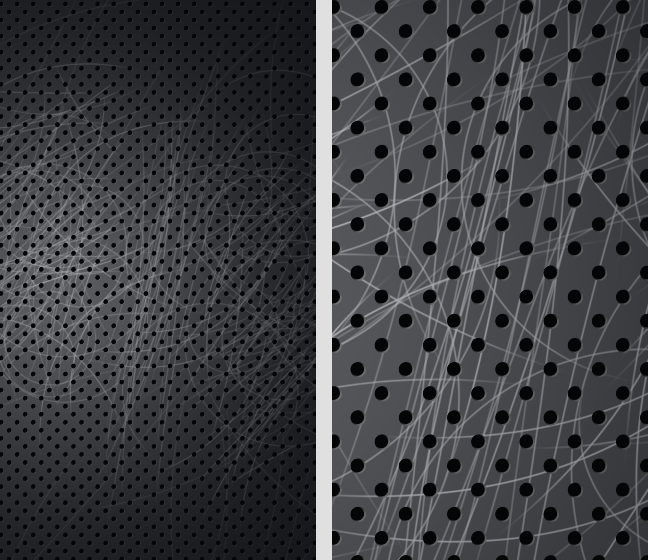
Left, the full canvas; right, a detail of the centre.
A WebGL 1 fragment shader for this texture:

```glsl
precision highp float;
// Scratched dark metal sheet with staggered round perforations and a soft glow at left.
uniform vec2 u_resolution;

vec4 hash4(float n) {
  return fract(sin(n * vec4(12.99, 78.23, 39.35, 27.17) + 1.7) * 43758.5);
}

// Antialiased hairline; very thin lines fade instead of vanishing.
float hairline(float d, float px) {
  float halfWidth = 0.0008;
  return (1.0 - smoothstep(0.0, halfWidth + px, abs(d))) * min(1.0, 2.0 * halfWidth / px);
}

// Bent stroke through q: bend gives an arc, twist gives an S shape.
float stroke(vec2 p, vec2 q, float angle, float bend, float twist, float reach, float px) {
  vec2 dir = vec2(cos(angle), sin(angle));
  vec2 v = p - q;
  v = vec2(dot(v, dir), dot(v, vec2(-dir.y, dir.x)));
  float slope = bend * v.x + 3.0 * twist * v.x * v.x;
  float d = v.y - 0.5 * bend * v.x * v.x - twist * v.x * v.x * v.x;
  float fade = 1.0 - smoothstep(0.6 * reach, reach, abs(v.x));
  return hairline(d / sqrt(1.0 + slope * slope), px) * fade;
}

// Each family alternates between the left side and its half-turn on the right.
float scratches(vec2 p, float px) {
  vec2 middle = vec2(0.5, 0.889);
  float s = 0.0;

  // Dense fans around two hubs
  for (int i = 0; i < 150; i++) {
    float n = float(i);
    vec4 h = hash4(n + 3.0);
    vec4 k = hash4(n + 211.0);
    vec2 v = mod(n, 2.0) < 0.5 ? p : 2.0 * middle - p;
    vec2 q = vec2(0.13, 1.06) + vec2(h.x + h.y - 1.0, h.z + h.w - 1.0) * vec2(0.22, 0.5);
    float angle = k.x < 0.7 ? mix(0.2, 1.25, k.y) : 3.14 * k.y;
    float a = stroke(v, q, angle, 5.0 * (k.z - 0.5), 0.0, mix(0.12, 0.42, k.w), px);
    s += (1.0 - s) * a * mix(0.35, 0.9, h.y);
  }

  // Steep bundle crossing the middle
  for (int i = 0; i < 18; i++) {
    vec4 h = hash4(float(i) + 431.0);
    vec4 k = hash4(float(i) + 503.0);
    vec2 q = middle + (h.xy - 0.5) * vec2(0.16, 0.3);
    float a = stroke(p, q, mix(1.2, 1.48, h.z), 0.9 * (h.w - 0.5),
                     0.8 * (k.x - 0.5), mix(0.35, 0.75, k.y), px);
    s += (1.0 - s) * a * mix(0.4, 0.9, k.z);
  }

  // Broad loops, open on one side
  for (int i = 0; i < 24; i++) {
    float n = float(i);
    vec4 h = hash4(n + 607.0);
    vec2 v = mod(n, 2.0) < 0.5 ? p : 2.0 * middle - p;
    v -= vec2(0.2, 0.92) + (h.xy - 0.5) * vec2(0.3, 0.8);
    float gap = smoothstep(-0.8, -0.3, cos(atan(v.y, v.x) - 6.28 * h.z));
    float a = hairline(length(v) - mix(0.14, 0.34, h.w), px) * gap;
    s += (1.0 - s) * a * 0.6;
  }

  // Faint strays all over
  for (int i = 0; i < 40; i++) {
    vec4 h = hash4(float(i) + 701.0);
    vec4 k = hash4(float(i) + 809.0);
    float a = stroke(p, h.xy * vec2(1.0, 1.78), mix(0.3, 1.9, h.z),
                     3.0 * (h.w - 0.5), 0.0, mix(0.15, 0.5, k.x), px);
    s += (1.0 - s) * a * 0.35;
  }
  return s;
}

void main() {
  vec2 p = gl_FragCoord.xy / u_resolution.x;
  float px = 1.0 / u_resolution.x;

  // Metal lit from the left
  vec2 e = (p - vec2(0.19, 0.87)) / vec2(0.6, 0.63);
  float glow = exp(-dot(e, e));
  float light = 0.085 + 0.27 * glow;
  vec3 color = light + vec3(-0.008, 0.0, 0.013);

  color += scratches(p, px) * (0.13 + 0.75 * light);

  // Staggered holes: two square grids offset by half a cell
  float cells = 19.64;
  vec2 g = p * cells - vec2(0.09, 0.545);
  vec2 a = fract(g + 0.5) - 0.5;
  vec2 b = fract(g) - 0.5;
  vec2 c = dot(a, a) < dot(b, b) ? a : b;
  float aa = 0.6 * cells * px;

  // Lit lower right wall, then the black opening
  float wall = 1.0 - smoothstep(-aa, aa, length(c) - 0.158);
  float opening = 1.0 - smoothstep(-aa, aa, length(c - vec2(-0.018, 0.012)) - 0.138);
  float facing = smoothstep(-0.1, 0.15, dot(c, vec2(0.83, -0.55)));
  vec3 wallColor = mix(vec3(0.04, 0.045, 0.05), vec3(light * 1.1 + 0.08), facing);
  color = mix(color, wallColor, wall);
  color = mix(color, vec3(0.015, 0.02, 0.024), opening);

  gl_FragColor = vec4(color, 1.0);
}
```
